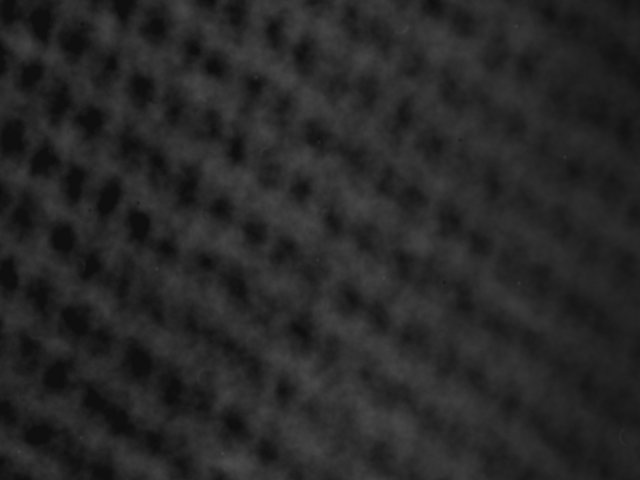
Reproduce this texture procedurally as a Shadertoy shader.

```glsl
vec2 hash2(vec2 p) {
    vec3 q = fract(p.xyx * vec3(0.1031, 0.1030, 0.0973));
    q += dot(q, q.yzx + 33.33);
    return fract((q.xx + q.yz) * q.zy);
}

float gradientNoise(vec2 p) {
    vec2 cell = floor(p), f = fract(p);
    vec2 w = f * f * f * (f * (f * 6.0 - 15.0) + 10.0);
    float sum = 0.0;
    for (int i = 0; i < 4; i++) {
        vec2 corner = vec2(i & 1, i >> 1);
        float angle = 6.2832 * hash2(cell + corner + 50.0).x;
        vec2 weight = mix(1.0 - w, w, corner);
        sum += weight.x * weight.y * dot(vec2(cos(angle), sin(angle)), f - corner);
    }
    return sum;
}

float fbm(vec2 p) {
    float sum = 0.0, amplitude = 1.0;
    for (int i = 0; i < 4; i++) {
        sum += amplitude * gradientNoise(p);
        p = mat2(1.6, 1.2, -1.2, 1.6) * p + 7.3;
        amplitude *= 0.5;
    }
    return sum;
}

// Slanted lattice: x counts cells along a rib, y counts ribs downward
vec2 weaveCoord(vec2 p) {
    float rib = (1.017 - p.y - 0.67 * p.x) / 0.145;
    return vec2((p.x - 0.495 + 0.035 * rib) / 0.067, rib);
}

float weaveRelief(vec2 p, float cellStrength) {
    vec2 warp = vec2(fbm(p * 10.0), fbm(p * 10.0 + 31.0));
    vec2 w = weaveCoord(p + 0.018 * warp);
    float groove = 0.5 + 0.5 * cos(6.2832 * w.y);
    float pit = 0.5 + 0.5 * cos(6.2832 * w.x);
    float wear = 1.0 + 0.8 * gradientNoise(w * 0.8 + 4.0);
    float ribs = 0.09 * (0.5 - groove);
    float pits = 0.1 * cellStrength * (0.5 - pit) * (0.3 + 0.7 * groove);
    return (ribs + pits) * wear;
}

// Sparse dust specks and faint curved fibres
float debris(vec2 p, float pixel) {
    vec2 g = p * 8.0, cell = floor(g);
    vec2 pick = hash2(cell + 11.0), spot = hash2(cell + 73.0);
    vec2 d = (fract(g) - 0.25 - 0.5 * spot) / 8.0;
    float r = length(d);
    float speck = 1.0 - smoothstep(0.001, 0.004 + pixel, r);
    float fibre = 1.0 - smoothstep(0.001, 0.003 + pixel, abs(r - 0.008 - 0.014 * spot.y));
    float turn = 6.2832 * spot.x;
    fibre *= smoothstep(0.3, 0.8, dot(d, vec2(cos(turn), sin(turn))) / max(r, 0.001));
    float shade = pick.y < 0.4 ? -0.045 : 0.05;
    return shade * (speck * step(pick.x, 0.22) + 0.55 * fibre * step(0.87, pick.x));
}

void mainImage(out vec4 fragColor, in vec2 fragCoord) {
    vec2 p = fragCoord / iResolution.y;
    float x = fragCoord.x / iResolution.x;

    // Soft light through the middle, falling off toward both sides
    float tone = 0.115 + 0.068 * exp(-pow((x - 0.56) / 0.32, 2.0));
    tone -= 0.02 * smoothstep(0.7, 1.0, x) * smoothstep(0.4, 1.0, p.y);

    // Relief fades to the right; pits are deepest at the upper left
    float focus = 1.0 - 0.6 * smoothstep(0.45, 1.0, x);
    float cellStrength = mix(0.55, 1.0, smoothstep(0.2, 0.7, p.y)) * (1.0 - 0.4 * x);
    tone += focus * weaveRelief(p, cellStrength);

    // Uneven fuzz of the fibres
    tone += focus * (0.065 * fbm(p * 15.0) + 0.04 * fbm(p * 38.0 + 9.0));
    tone += 0.035 * gradientNoise(p * 3.0 + 17.0);
    tone += debris(p, 1.0 / iResolution.y);

    fragColor = vec4(vec3(clamp(tone, 0.06, 0.29)), 1.0);
}
```
